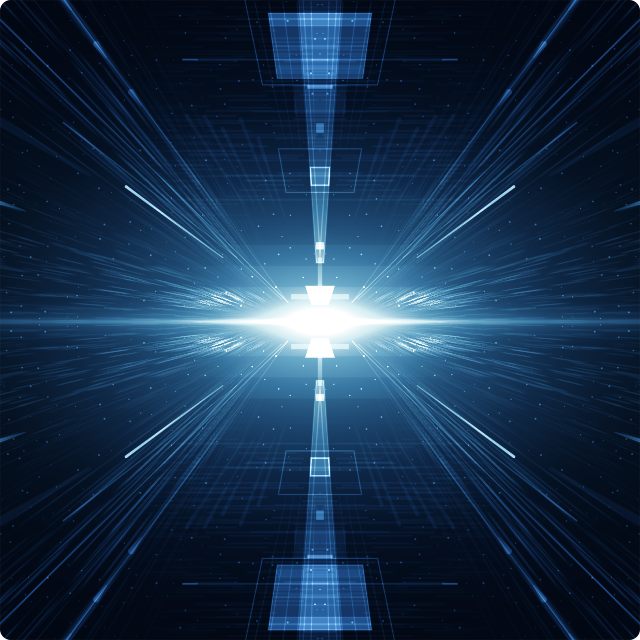
Write a WebGL 1 fragment shader that draws this background.

```glsl
precision highp float;
uniform vec2 u_resolution;

const vec3 INK = vec3(.005, .015, .04);
const vec3 NIGHT = vec3(.02, .07, .13);
const vec3 NAVY = vec3(.06, .16, .28);
const vec3 BLUE = vec3(.12, .29, .45);
const vec3 AZURE = vec3(.22, .47, .64);
const vec3 SKY = vec3(.42, .67, .79);
const vec3 ICE = vec3(.83, .93, .95);
const vec3 DEEP_TINT = vec3(.9, .97, 1.12);
const vec2 CENTER = vec2(.5, .4974);
const vec2 VANISHING = vec2(.035, 0.);
const float CORNER = .017;
const float STAR_GRID = 38.;
const float HAIR = .001;

float pixel;

float hash(vec2 p) {
  vec3 q = fract(p.xyx * .1031);
  q += dot(q, q.yzx + 33.33);
  return fract((q.x + q.y) * q.z);
}

float sat(float x) { return clamp(x, 0., 1.); }
float fill(float d) { return 1. - smoothstep(-.6 * pixel, .6 * pixel, d); }
float outline(float d) { return fill(abs(d) - HAIR); }
float bell(float x, float width) { return exp(-x * x / (width * width)); }

// Symmetric trapezoid: low and high edge, half width at each
float panel(vec2 p, float low, float high, float wLow, float wHigh) {
  float w = mix(wLow, wHigh, (p.y - low) / (high - low));
  return max(p.x - w, max(low - p.y, p.y - high));
}

float bar(vec2 p, float low, float high, float w) {
  return fill(panel(p, low, high, w, w));
}

// Line from a to b, widening and brightening toward b
float streak(vec2 p, vec2 a, vec2 b, float width) {
  vec2 d = b - a;
  float t = sat(dot(p - a, d) / dot(d, d));
  float w = mix(.4, 1., t);
  return fill(length(p - a - d * t) - width * w) * w;
}

// Random radial dashes in polar cells
float dashes(vec2 p, float spokes, float rings, float width, float density, float seed) {
  float r = length(p);
  float a = atan(p.y, p.x) * spokes;
  float lane = floor(a);
  float s = r * rings + 7. * hash(vec2(lane, seed));
  float h = hash(vec2(lane + seed * 17., floor(s) + 5.));
  float f = fract(s);
  float ends = smoothstep(0., .3, f) * (1. - smoothstep(.75, 1., f));
  float power = step(1. - density, h) * (.4 + .6 * hash(vec2(h * 91., seed)));
  return fill(abs(fract(a) - .5) * r / spokes - width) * ends * power;
}

float glow(vec2 q) {
  float d = length(q * vec2(.7, 1.15));
  float light = .25 + 3.8 * bell(d, .3) + bell(d, .11) + 1.5 * bell(d, .04);
  light += bell(q.y, .004) * (.9 + .5 * exp(-q.x * 4.)) + .8 * bell(q.y, .022);
  // Stepped haze bands
  for (int i = 0; i < 3; i++) {
    float k = float(i);
    light += .2 * fill(q.y - .12 + .033 * k) * (1. - smoothstep(.08, .2 + .04 * k, q.x));
  }
  return light;
}

float scatter(vec2 q) {
  vec2 v = q - VANISHING;
  float slope = atan(v.y, max(v.x, .001));
  float steep = 1.2 * bell(slope - .82, .2) * smoothstep(.05, .25, length(v));
  float shallow = .9 * bell(slope - .22, .22) * smoothstep(.1, .25, q.x);
  float shards = 1.3 * bell(q.x - .165, .055) * bell(q.y - .036, .012);
  float shaft = .35 * smoothstep(.13, .25, q.y) * (1. - smoothstep(.12, .32, q.x));
  float light = 0.;
  for (int i = 0; i < 4; i++) {
    float k = float(i);
    light += steep * dashes(v, 37. + 19. * k, 3. + k, .0007 + .0004 * k, .28, k + 1.);
    light += shallow * dashes(q, 60. + 27. * k, 8. + 3. * k, HAIR, .2, k + 11.);
    light += shards * dashes(q + vec2(0., .02), 50. + 21. * k, 22., .0015, .45, k + 21.);
    // Level dashes across the shafts
    float rows = 55. + 37. * k;
    float row = floor(q.y * rows);
    float column = floor(q.x * (5. + 3. * k) + hash(vec2(row, k)));
    float on = step(.74, hash(vec2(row + 31. * k, column)));
    light += shaft * on * fill(abs(fract(q.y * rows) - .5) / rows - .0015);
  }
  // Star dust on a turned grid
  vec2 grid = mat2(.8, .6, -.6, .8) * q * STAR_GRID;
  vec2 cell = floor(grid);
  vec2 spot = .1 + .8 * vec2(hash(cell + 3.), hash(cell + 47.));
  float size = .0004 + .0012 * hash(cell + 71.);
  float star = fill(length(fract(grid) - spot) / STAR_GRID - size);
  return light + 2. * star * step(.5, hash(cell + 19.));
}

float rails(vec2 q) {
  float light = 4.2 * streak(q, vec2(.152, .1), vec2(.303, .211), .0023);
  light += 1.8 * streak(q, vec2(.13, .1), vec2(.401, .311), .0014);
  light += 2.2 * streak(q, vec2(.05, .03), vec2(.5, .472), .0015);
  light += 1.4 * streak(q, vec2(.06, .035), vec2(.5, .44), .0012);
  light += 2.5 * streak(q, vec2(.461, .173), vec2(.5, .186), .003);
  light += .7 * streak(q, vec2(.36, .23), vec2(.5, .312), .007);
  // Steep rail with brighter blocks
  vec2 start = vec2(.19, .214), run = vec2(.21, .289);
  light += 1.1 * streak(q, start, start + run, .006);
  light += 1.4 * streak(q, vec2(.05, .03), start + run, .0012);
  for (int i = 0; i < 3; i++) {
    vec2 block = start + run * (.43 + .26 * float(i));
    light += 1.4 * streak(q, block, block + run * .07, .005);
  }
  // Faint shafts leaning away from the axis
  for (int i = 0; i < 5; i++) {
    float k = float(i);
    vec2 foot = vec2(.055 + .016 * k, .16 + .025 * hash(vec2(k, 8.)));
    light += .45 * streak(q, foot, foot * 1.75, .003);
    light += .9 * streak(q, vec2(.008 + .011 * k, .27), vec2(.014 + .022 * k, .5), .001);
  }
  return light;
}

float tower(vec2 q) {
  // Tapered beam with inner lines
  float beam = panel(q, .092, .51, .006, .034);
  float light = fill(beam) * mix(1.3, 1.1, smoothstep(.1, .5, q.y));
  light += .8 * (outline(beam) + outline(beam + .007) + bar(q, .04, .1, .0035));
  // Large framed panel
  float plate = panel(q, .38, .482, .067, .081);
  light += fill(plate) * (2. + .8 * step(.462, q.y)) + 1.3 * outline(plate);
  light += 1.7 * outline(panel(q, .37, .54, .09, .125));
  light += .6 * bar(q, .325, .37, .04) + 1.8 * bar(q, .364, .369, .02);
  // Small square and its frame
  float square = panel(q, .213, .241, .014, .015);
  light += .7 * fill(square) + 2. * fill(abs(square) - .0013);
  light += 1.3 * outline(panel(q, .202, .27, .053, .065));
  // Lamps and long crossbar
  light += 1.5 * (bar(q, .295, .31, .006) + bar(q, .113, .124, .006));
  light += bar(q, .408, .411, .215) * (1.2 + 1.3 * step(.19, q.x));
  // Bright blocks at the core
  light += 1.8 * fill(panel(q, .026, .056, .013, .023));
  return light + .6 * bar(q, .035, .043, .045);
}

vec3 ramp(float light) {
  vec3 c = mix(INK, NIGHT, sat(light));
  c = mix(c, NAVY, sat(light - 1.));
  c = mix(c, BLUE, sat(light - 2.));
  c = mix(c, AZURE, sat(light - 3.));
  c = mix(c, SKY, sat(light - 4.));
  c = mix(c, ICE, sat(light - 5.));
  return mix(c, vec3(1.), sat(light - 6.));
}

void main() {
  vec2 uv = gl_FragCoord.xy / u_resolution;
  pixel = 1. / min(u_resolution.x, u_resolution.y);
  vec2 q = abs(uv - CENTER);
  vec3 color = ramp(glow(q) + scatter(q) + rails(q) + tower(q));
  color *= mix(vec3(1.), DEEP_TINT, smoothstep(.12, .4, q.y));
  // Rounded white corners
  vec2 corner = abs(uv - .5) - .5 + CORNER;
  float edge = length(max(corner, 0.)) - CORNER;
  gl_FragColor = vec4(mix(vec3(1.), color, fill(edge)), 1.);
}
```
